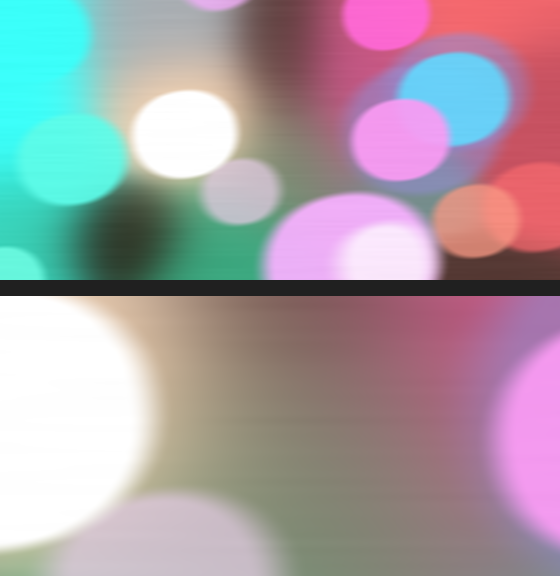
Top: the whole. Bottom: its middle third, enlarged.
A WebGL 2 fragment shader for this background:

```glsl
#version 300 es
precision highp float;
// Draws large defocused lights over a soft, many-coloured blur.

uniform vec2 u_resolution;
out vec4 fragColor;

const float EDGE_SIDE = 0.15; // rim softness at the sides, relative to the radius
const float EDGE_TOP = 0.06;  // rim softness above and below
const float FLATTEN = 0.83;   // height of a light relative to its width
const float TILT = 0.14;      // rotation of the lights, in radians
const float ROUNDNESS = 2.15; // 2 is an ellipse, more is squarer
const float STREAKS = 0.016;  // strength of the horizontal streaks

const vec3 WHITE = vec3(1.0, 1.0, 1.0);
const vec3 CREAM = vec3(1.0, 0.90, 0.74);
const vec3 CYAN = vec3(0.23, 1.0, 0.98);
const vec3 MINT = vec3(0.42, 0.98, 0.88);
const vec3 TEAL = vec3(0.22, 0.78, 0.66);
const vec3 GREEN = vec3(0.23, 0.66, 0.50);
const vec3 SAGE = vec3(0.47, 0.55, 0.45);
const vec3 SLATE = vec3(0.45, 0.56, 0.55);
const vec3 GREY = vec3(0.66, 0.68, 0.70);
const vec3 PEACH = vec3(0.93, 0.75, 0.64);
const vec3 UMBER = vec3(0.33, 0.22, 0.20);
const vec3 SOIL = vec3(0.17, 0.15, 0.10);
const vec3 ROSE = vec3(0.77, 0.34, 0.52);
const vec3 CRIMSON = vec3(0.78, 0.32, 0.38);
const vec3 CORAL = vec3(0.96, 0.41, 0.43);
const vec3 SALMON = vec3(0.98, 0.60, 0.52);
const vec3 MAGENTA = vec3(1.0, 0.41, 0.84);
const vec3 ORCHID = vec3(0.97, 0.69, 1.0);
const vec3 LILAC = vec3(0.88, 0.79, 0.88);
const vec3 VIOLET = vec3(0.57, 0.55, 0.82);
const vec3 SKY = vec3(0.39, 0.84, 0.99);

float hash(vec2 cell) {
    return fract(sin(dot(cell, vec2(127.1, 311.7))) * 43758.5);
}

float noise(vec2 p) {
    vec2 i = floor(p), f = fract(p);
    f = f * f * (3.0 - 2.0 * f);
    return mix(mix(hash(i), hash(i + vec2(1, 0)), f.x),
               mix(hash(i + vec2(0, 1)), hash(i + vec2(1, 1)), f.x), f.y);
}

// Colour in rgb and its weight in alpha, fading out from the centre
vec4 glow(vec2 p, vec2 centre, vec2 size, vec3 colour) {
    vec2 d = (p - centre) / size;
    return vec4(colour, 1.0) * exp(-dot(d, d));
}

// Weighted blend of broad colour glows
vec3 backdrop(vec2 p) {
    vec4 sum = glow(p, vec2(0.04, 0.66), vec2(0.25, 0.42), CYAN);
    sum += glow(p, vec2(0.08, 0.20), vec2(0.22, 0.18), TEAL);
    sum += glow(p, vec2(0.60, 0.88), vec2(0.25, 0.25), GREY);
    sum += glow(p, vec2(0.66, 0.62), vec2(0.22, 0.16), PEACH);
    sum += glow(p, vec2(1.00, 0.82), vec2(0.15, 0.27), UMBER);
    sum += glow(p, vec2(0.44, 0.16), vec2(0.19, 0.13), SOIL);
    sum += glow(p, vec2(1.02, 0.42), vec2(0.20, 0.20), SAGE);
    sum += glow(p, vec2(0.80, 0.09), vec2(0.22, 0.19), GREEN);
    sum += glow(p, vec2(1.26, 0.72), vec2(0.20, 0.30), ROSE);
    sum += glow(p, vec2(1.75, 0.97), vec2(0.30, 0.15), CORAL);
    sum += glow(p, vec2(1.95, 0.60), vec2(0.20, 0.25), CRIMSON);
    sum += glow(p, vec2(1.42, 0.31), vec2(0.17, 0.13), SLATE);
    sum += glow(p, vec2(1.66, 0.01), vec2(0.24, 0.09), UMBER);
    return sum.rgb / max(sum.a, 1e-6);
}

// Coverage of one light, blurred more sideways than upwards
float light(vec2 p, vec2 centre, float radius, float softness) {
    float c = cos(TILT), s = sin(TILT);
    vec2 d = mat2(c, -s, s, c) * (p - centre) / (radius * vec2(1.0, FLATTEN));
    float sideways = d.x * d.x / (dot(d, d) + 1e-5);
    float edge = softness * mix(EDGE_TOP, EDGE_SIDE, sideways);
    d = pow(abs(d) + 1e-5, vec2(ROUNDNESS));
    float dist = pow(d.x + d.y, 1.0 / ROUNDNESS);
    return 1.0 - smoothstep(1.0 - edge, 1.0 + edge, dist);
}

// A swaying string of lights whose size and colour change along the way
vec3 strand(vec3 base, vec2 p, vec2 start, vec2 stride, float sway, int count, float radius,
            float growth, vec3 first, vec3 last, float opacity, float softness) {
    for (int n = 0; n < count; n++) {
        float i = float(n);
        vec2 centre = start + stride * i + vec2(sway * sin(2.0 * i), 0.0);
        vec3 tint = mix(first, last, sqrt(i / max(float(count - 1), 1.0)));
        float size = radius * (1.0 + growth * i * i * i);
        base = mix(base, tint, opacity * light(p, centre, size, softness));
    }
    return base;
}

void main() {
    vec2 p = gl_FragCoord.xy / u_resolution.y;
    vec3 colour = backdrop(p);

    // Warm halo of the brightest light
    vec2 key = vec2(0.66, 0.52);
    colour = mix(colour, CREAM, 0.70 * glow(p, key, vec2(0.25, 0.22), CREAM).a);

    // Strings of coloured lights
    colour = strand(colour, p, vec2(0.12, 0.87), vec2(0.0, -0.44), 0.15, 3, 0.20, -0.03, CYAN, MINT, 0.92, 1.2);
    colour = strand(colour, p, vec2(0.78, 1.08), vec2(0.08, -0.765), 0.0, 2, 0.14, 0.0, ORCHID, LILAC, 0.75, 1.7);
    colour = strand(colour, p, vec2(1.51, 0.54), vec2(0.12, 0.13), 0.0, 2, 0.28, -0.1, VIOLET, VIOLET, 0.55, 1.4);
    colour = strand(colour, p, vec2(1.92, 0.26), vec2(-0.22, -0.05), 0.0, 2, 0.19, -0.18, CORAL, SALMON, 0.75, 1.2);
    colour = mix(colour, SKY, 0.92 * light(p, vec2(1.62, 0.645), 0.20, 1.0));
    colour = strand(colour, p, vec2(1.38, 0.95), vec2(-0.03, -0.45), 0.09, 3, 0.155, 0.125, MAGENTA, ORCHID, 0.93, 1.0);
    colour = mix(colour, WHITE, 0.72 * light(p, vec2(1.38, 0.06), 0.17, 2.6));
    colour = mix(colour, WHITE, light(p, key, 0.187, 1.0));

    // Faint horizontal streaks
    colour += STREAKS * (noise(p * vec2(5.0, 110.0)) - 0.5);
    fragColor = vec4(clamp(colour, 0.0, 1.0), 1.0);
}
```
